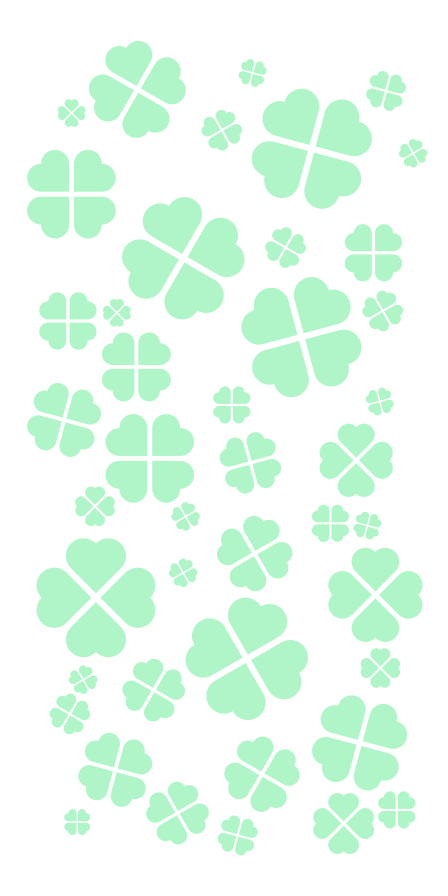
Give the GLSL for this pattern, as a Shadertoy shader.

```glsl
// Scattered mint four-leaf clovers of six sizes on a white ground
const vec3 GROUND = vec3(1.0);
const vec3 MINT = vec3(0.69, 0.96, 0.78);
const int TIERS = 6;
const int TRIES = 80;             // candidates per size tier
const int MAX_CLOVERS = 72;
const vec2 MARGIN = vec2(0.045, 0.085);
const float HALF_GAP = 0.056;     // white cross between leaves, per unit radius
const float LEAF_SIDE = 0.629;    // side of the square part of a leaf
const float REACH = 1.09;         // farthest lobe, per unit radius
const float CLEARANCE = 0.004;    // free space between neighbours
const float CLOVER_AREA = 2.826;  // area of a clover of unit radius
const float JITTER = 0.1;
const float TURN_STEP = radians(15.0);
const vec2 SPREAD = vec2(0.75488, 0.56984);  // even quasi-random steps

// Radius of each tier, and the total share covered once it is complete
const float RADIUS[TIERS] = float[TIERS](0.125, 0.099, 0.077, 0.064, 0.0415, 0.029);
const float COVERED[TIERS] = float[TIERS](0.105, 0.175, 0.226, 0.297, 0.330, 0.3445);

float hash(float n) {
    return fract(sin(n * 12.9898 + 4.1414) * 43758.5453);
}

// Distance to a clover of unit radius: four hearts, each a square with two lobes
float cloverDistance(vec2 p) {
    vec2 q = abs(p) - HALF_GAP;
    q = vec2(max(q.x, q.y), min(q.x, q.y));
    float r = 0.5 * LEAF_SIDE;
    vec2 b = abs(q - r) - r;
    float square = length(max(b, 0.0)) + min(max(b.x, b.y), 0.0);
    float lobe = length(q - vec2(LEAF_SIDE, r)) - r;
    return min(square, lobe);
}

vec2 rotate(vec2 p, float a) {
    float c = cos(a), s = sin(a);
    return vec2(c * p.x - s * p.y, s * p.x + c * p.y);
}

void mainImage(out vec4 fragColor, in vec2 fragCoord) {
    float pixel = 1.0 / iResolution.x;
    vec2 uv = fragCoord * pixel;
    vec2 canvas = vec2(1.0, iResolution.y * pixel);

    vec3 placed[MAX_CLOVERS];     // centre and radius
    int count = 0;
    float share = 0.0;
    float dist = 1.0;

    // Place large clovers first, then fit smaller ones into the space left
    for (int tier = 0; tier < TIERS; tier++) {
        float radius = RADIUS[tier];
        vec2 border = MARGIN + REACH * radius;
        for (int i = 0; i < TRIES; i++) {
            if (share >= COVERED[tier] || count >= MAX_CLOVERS) break;
            float n = float(tier * TRIES + i + 1);
            vec2 jitter = JITTER * vec2(hash(n), hash(n + 517.3));
            vec2 centre = mix(border, canvas - border, fract(n * SPREAD + jitter));

            // Reject candidates that touch an earlier clover
            bool isFree = true;
            for (int j = 0; j < count; j++) {
                vec2 d = centre - placed[j].xy;
                float apart = REACH * (radius + placed[j].z) + CLEARANCE;
                if (dot(d, d) < apart * apart) {
                    isFree = false;
                    break;
                }
            }
            if (!isFree) continue;

            placed[count] = vec3(centre, radius);
            count++;
            share += CLOVER_AREA * radius * radius / canvas.y;

            float angle = TURN_STEP * floor(6.0 * hash(n + 91.7));
            vec2 p = rotate(uv - centre, angle) / radius;
            dist = min(dist, cloverDistance(p) * radius);
        }
    }

    // Blend over one pixel for smooth edges
    float ink = clamp(0.5 - dist / pixel, 0.0, 1.0);
    fragColor = vec4(mix(GROUND, MINT, ink), 1.0);
}
```
